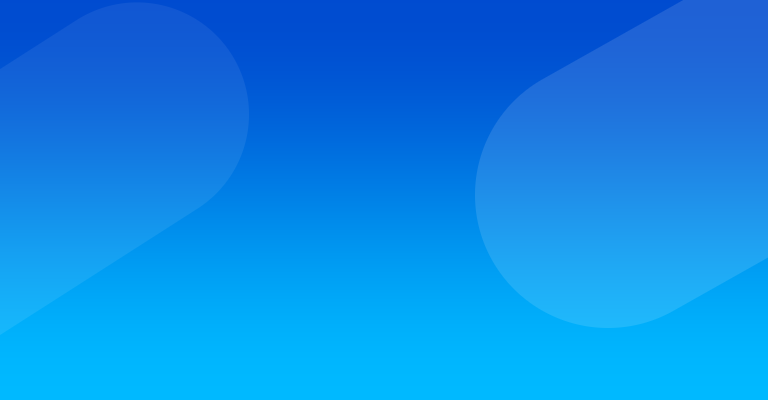
Give the GLSL for this background, as a WebGL 2 fragment shader.

```glsl
#version 300 es
precision highp float;
// Blue vertical gradient with two translucent slanted capsules entering from the sides.

uniform vec2 u_resolution;
out vec4 fragColor;

// Lengths are in canvas heights; x is measured from the canvas centre.
const vec3 TOP_BLUE = vec3(0.0, 0.296, 0.814);
const vec3 BOTTOM_CYAN = vec3(0.0, 0.725, 1.0);
const vec3 VEIL_COLOR = vec3(1.0);

const vec2 LEFT_CENTER = vec2(-0.6175, 0.714);
const vec2 LEFT_DIRECTION = vec2(-1.0, -0.64);
const float LEFT_RADIUS = 0.280;
const float LEFT_ALPHA_TOP = 0.065;
const float LEFT_ALPHA_BOTTOM = 0.09;

const vec2 RIGHT_CENTER = vec2(0.560, 0.5125);
const vec2 RIGHT_DIRECTION = vec2(1.0, 0.563);
const float RIGHT_RADIUS = 0.3325;
const float RIGHT_ALPHA = 0.12;

// Signed distance to a capsule with one round end and no far end.
float openCapsule(vec2 p, vec2 center, vec2 direction, float radius) {
    vec2 axis = normalize(direction);
    vec2 offset = p - center;
    return length(offset - axis * max(dot(offset, axis), 0.0)) - radius;
}

// Antialiased coverage, one pixel wide at the edge.
float coverage(float signedDistance) {
    return clamp(0.5 - signedDistance * u_resolution.y, 0.0, 1.0);
}

void main() {
    vec2 p = gl_FragCoord.xy / u_resolution.y;
    p.x -= 0.5 * u_resolution.x / u_resolution.y;

    // Eased sky gradient
    vec3 color = mix(BOTTOM_CYAN, TOP_BLUE, smoothstep(0.0, 1.0, p.y));

    // Left capsule, slightly stronger toward the bottom
    float left = coverage(openCapsule(p, LEFT_CENTER, LEFT_DIRECTION, LEFT_RADIUS));
    color = mix(color, VEIL_COLOR, left * mix(LEFT_ALPHA_BOTTOM, LEFT_ALPHA_TOP, p.y));

    // Right capsule
    float right = coverage(openCapsule(p, RIGHT_CENTER, RIGHT_DIRECTION, RIGHT_RADIUS));
    color = mix(color, VEIL_COLOR, right * RIGHT_ALPHA);

    fragColor = vec4(color, 1.0);
}
```
